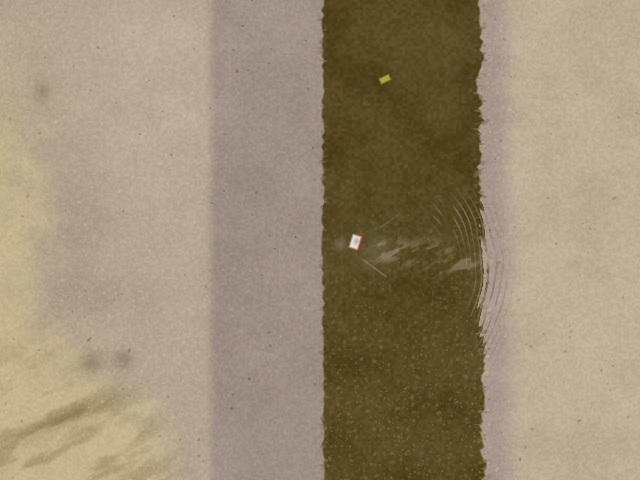
Give the GLSL for this texture, as a Shadertoy shader.

```glsl
// Shallow water from above: pale gravel under sky glare, crossed by a dark clear strip
// with a small floating body and its wake. Soft bands set the tones; hashed cells
// make pebbles, value noise the mottling and warped rings the ripples.
const vec3 LIT_LEFT = vec3(0.695, 0.635, 0.56);
const vec3 LIT_RIGHT = vec3(0.74, 0.675, 0.582);
const vec3 SHADE = vec3(0.61, 0.55, 0.51);
const vec3 LILAC = vec3(0.655, 0.59, 0.55);
const vec3 ALGAE = vec3(0.765, 0.705, 0.545);
const vec3 CREAM = vec3(0.8, 0.735, 0.59);
const vec3 DEEP = vec3(0.33, 0.28, 0.135);
const vec3 AMBER = vec3(0.52, 0.44, 0.19);
const vec3 FOAM = vec3(0.57, 0.51, 0.43);
const float SHADE_X = 0.436, STRIP_X = 0.673;
const vec2 FLOATER = vec2(0.74, 0.496), LEAF = vec2(0.802, 0.835);
const vec2 RIPPLE = vec2(0.835, 0.45);
const float RING_STEP = 0.0125;

float hash(vec2 p) {
    vec3 q = fract(p.xyx * 0.1031);
    q += dot(q, q.yzx + 33.33);
    return fract((q.x + q.y) * q.z);
}
float noise(vec2 p) {
    vec2 i = floor(p), f = fract(p);
    f = f * f * (3.0 - 2.0 * f);
    return mix(mix(hash(i), hash(i + vec2(1, 0)), f.x),
               mix(hash(i + vec2(0, 1)), hash(i + vec2(1, 1)), f.x), f.y);
}
float fbm(vec2 p) {
    float sum = 0.0, amp = 0.533;
    for (int i = 0; i < 4; i++) {
        sum += amp * noise(p);
        p = mat2(1.6, 1.2, -1.2, 1.6) * p + 7.3;
        amp *= 0.5;
    }
    return sum;
}
// One soft stone in a share of the cells
float pebbles(vec2 p, float scale, float share) {
    p = p * scale + 0.8 * noise(p * scale * 0.5);
    vec2 cell = floor(p);
    vec2 centre = 0.3 + 0.4 * vec2(hash(cell + 3.1), hash(cell + 17.7));
    float radius = mix(0.12, 0.3, hash(cell + 41.3));
    float stone = 1.0 - smoothstep(radius * 0.5, radius * 1.2, length(fract(p) - centre));
    return stone * step(hash(cell + 71.9), share) * (0.4 + 0.6 * hash(cell + 9.7));
}
float blob(vec2 p, vec2 centre, vec2 size) {
    vec2 q = (p - centre) / size;
    return exp(-dot(q, q));
}
float stroke(vec2 p, vec2 a, vec2 b, float width) {
    vec2 d = b - a;
    float t = clamp(dot(p - a, d) / dot(d, d), 0.0, 1.0);
    return 1.0 - smoothstep(0.3 * width, width, length(p - a - t * d));
}
float box(vec2 p, vec2 halfSize) {
    vec2 q = abs(p) - halfSize;
    return length(max(q, 0.0)) + min(max(q.x, q.y), 0.0);
}
vec2 turn(vec2 p, float a) { return mat2(cos(a), -sin(a), sin(a), cos(a)) * p; }

// Gravel under pale glare, on both sides of the strip
vec3 glareBed(vec2 p, float mottle, float rightEdge) {
    vec3 left = LIT_LEFT + 0.035 * blob(p, vec2(0.33, 0.8), vec2(0.17, 0.3))
        - 0.035 * blob(p, vec2(0.16, 0.52), vec2(0.1, 0.2));
    float reach = 0.3 * smoothstep(0.42, 0.0, p.y) + 0.16 * mottle - 0.03;
    float algae = smoothstep(0.1, -0.06, p.x - reach) * smoothstep(1.0, 0.65, p.y);
    left = mix(left, ALGAE, 0.85 * algae);
    float silt = smoothstep(0.48, 0.72, fbm(turn(p, 0.48) * vec2(9, 32)));
    left -= 0.09 * silt * algae * smoothstep(0.38, 0.12, p.y);
    float patches = blob(p, vec2(0.19, 0.245), vec2(0.025)) + blob(p, vec2(0.257, 0.25), vec2(0.02))
        + blob(p, vec2(0.088, 0.81), vec2(0.018)) + blob(turn(p - vec2(0.14, 0.13), 0.42), vec2(0), vec2(0.12, 0.016));
    left -= 0.11 * patches * (0.4 + mottle);
    float shade = smoothstep(-0.012, 0.018, p.x - SHADE_X);
    left = mix(left, SHADE + 0.02 * smoothstep(0.5, 1.0, p.y), shade);
    vec3 right = mix(LILAC, LIT_RIGHT, smoothstep(0.025, 0.085, p.x - rightEdge));
    float side = step(0.85, p.x);
    vec3 col = mix(left, right, side) + 0.055 * (mottle - 0.5) + 0.05 * (noise(p * 240.0) - 0.5);
    float stones = max(pebbles(p, 62.0, 0.22), pebbles(p + 4.0, 115.0, 0.35));
    col = mix(col, CREAM, stones * mix(0.45, 0.18, shade * (1.0 - side)));
    return col - 0.13 * pebbles(p + 9.0, 75.0, 0.025);
}
// Dark clear bed, with more amber stones towards the bottom
vec3 deepBed(vec2 p, float mottle) {
    vec3 col = DEEP + 0.1 * (mottle - 0.5) + 0.06 * (noise(p * 170.0) - 0.5);
    float low = smoothstep(0.85, 0.05, p.y);
    float stones = max(pebbles(p + 2.0, 58.0, 0.1 + 0.4 * low), pebbles(p, 100.0, 0.2 + 0.35 * low));
    return mix(col, AMBER, stones * (0.22 + 0.45 * low));
}
void mainImage(out vec4 fragColor, in vec2 fragCoord) {
    vec2 p = fragCoord / iResolution.y;
    float px = 1.0 / iResolution.y, mottle = fbm(p * 13.0);
    // Ripple arcs on the right flank
    float radius = length((p - RIPPLE) * vec2(1, 0.85)) + 0.012 * noise(p * 22.0);
    float arcs = sin(6.2832 * radius / RING_STEP);
    float zone = blob(p, vec2(0.955, 0.545), vec2(0.06, 0.045)) + blob(p, vec2(1.01, 0.39), vec2(0.04, 0.11));
    zone *= smoothstep(0.28, 0.6, noise(p * vec2(45, 28)));
    // Strip borders, bent by small waves
    float leftEdge = STRIP_X + 0.007 * (noise(vec2(p.y * 95.0, 2)) - 0.5);
    float rightEdge = mix(0.999, 0.988, p.y) + 0.012 * noise(vec2(p.y * 32.0, 5))
        + 0.009 * noise(vec2(p.y * 115.0, 8)) + 0.009 * arcs * zone;
    float strip = smoothstep(-1.5 * px, 1.5 * px, min(p.x - leftEdge, rightEdge - p.x));
    float flecks = smoothstep(0.7, 0.82, noise(p * vec2(100, 190)))
        * exp(-pow(min(abs(p.x - leftEdge) * 1.8, abs(p.x - rightEdge)) / 0.013, 2.0));
    float crest = smoothstep(0.35, 0.95, arcs) * zone;
    // Streaky wake trailing to the right
    vec2 w = p - FLOATER;
    float cone = exp(-pow((w.y + 0.19 * w.x) / (0.022 + 0.07 * max(w.x, 0.0)), 2.0))
        * smoothstep(-0.01, 0.03, w.x) * smoothstep(0.31, 0.22, w.x);
    float streaks = smoothstep(0.46, 0.7, fbm(turn(p, 0.5) * vec2(28, 75)));
    float wake = 0.65 * cone * streaks + blob(w, vec2(0.05, -0.02), vec2(0.037, 0.032)) * (0.25 + 0.35 * streaks)
        + 0.5 * blob(w, vec2(-0.03, -0.005), vec2(0.013)) + 0.5 * stroke(w, vec2(0.017, -0.038), vec2(0.064, -0.072), 0.003)
        + 0.3 * stroke(w, vec2(0.052, 0.03), vec2(0.092, 0.058), 0.002);
    vec3 glare = mix(glareBed(p, mottle, rightEdge), DEEP + 0.1, min(0.5 * crest + 0.45 * flecks, 0.8));
    vec3 deep = mix(deepBed(p, mottle), FOAM, min(0.6 * crest + 0.5 * flecks + wake, 0.8));
    vec3 col = mix(glare, deep, strip);
    // Yellow leaf, then the white body with a rust rim
    float leaf = box(turn(p - LEAF, 0.45), vec2(0.01, 0.005)) - 0.001;
    col = mix(col, vec3(0.68, 0.63, 0.25), smoothstep(1.5 * px, -1.5 * px, leaf));
    vec2 q = turn(w, -0.3);
    float body = box(q, vec2(0.008, 0.013)) - 0.005;
    col = mix(col, AMBER * vec3(0.95, 0.6, 0.9), smoothstep(2.0 * px, -px, body) * smoothstep(-0.012, 0.004, q.x));
    col = mix(col, vec3(0.9, 0.86, 0.84), smoothstep(px, -2.0 * px, body + 0.003));
    col = mix(col, LILAC, 0.8 * blob(q, vec2(0.002), vec2(0.005, 0.007)));
    fragColor = vec4(clamp(col, 0.0, 1.0), 1.0);
}
```
